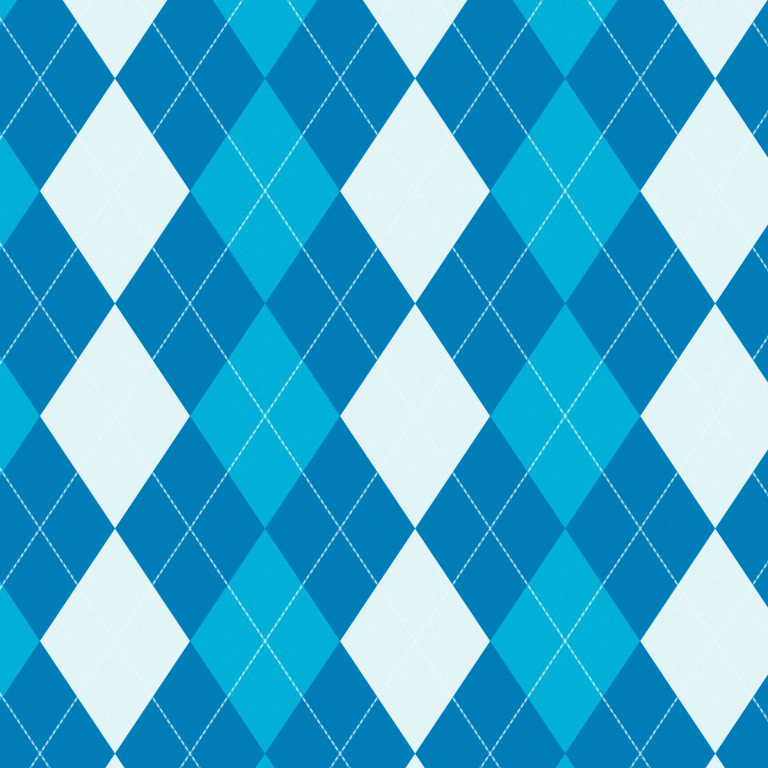
Write a WebGL 2 fragment shader that draws this pattern.

```glsl
#version 300 es
precision highp float;

uniform vec2 u_resolution;
out vec4 fragColor;

const vec3 BLUE = vec3(0.0, 0.49, 0.72);
const vec3 CYAN = vec3(0.01, 0.69, 0.845);
const vec3 WHITE = vec3(0.885, 0.958, 0.965);
const vec3 THREAD = vec3(0.8, 0.93, 0.96);
const vec2 HALF_DIAMOND = vec2(0.0977, 0.1465);

float hash(vec2 p) {
    return fract(sin(dot(p, vec2(12.9898, 78.233))) * 43758.5453);
}

// Dashed line where 'across' is a whole number, running along 'along'
float stitch(float across, float along, float toCanvas, float soft) {
    float dist = abs(fract(across + 0.5) - 0.5) * toCanvas;
    float line = 1.0 - smoothstep(0.0012 - soft, 0.0012 + soft, dist);
    float dash = smoothstep(-0.9, 0.3, cos(6.2832 * 21.0 * along));
    return line * mix(0.35, 0.85, dash);
}

void main() {
    vec2 uv = gl_FragCoord.xy / u_resolution;
    float soft = max(0.8 / min(u_resolution.x, u_resolution.y), 0.0008);

    // Lattice where each diamond spans -1 to 1 on both axes
    vec2 p = (uv - vec2(0.1497, 0.4583)) / HALF_DIAMOND;
    float gradient = length(1.0 / HALF_DIAMOND);

    // Columns of diamonds, alternately white and cyan
    vec2 local = mod(p + 1.0, 2.0) - 1.0;
    float edge = (abs(local.x) + abs(local.y) - 1.0) / gradient;
    float diamond = 1.0 - smoothstep(-soft, soft, edge);
    float isWhite = 1.0 - mod(floor((p.x + 1.0) * 0.5), 2.0);
    vec3 color = mix(BLUE, mix(CYAN, WHITE, isWhite), diamond);

    // Stitched diagonals through every diamond centre, faint on white
    vec2 diagonal = vec2(p.x + p.y, p.x - p.y) * 0.5;
    float toCanvas = 2.0 / gradient;
    float thread = max(stitch(diagonal.x, diagonal.y, toCanvas, soft),
                       stitch(diagonal.y, diagonal.x, toCanvas, soft));
    vec3 threadColor = mix(THREAD, vec3(0.93, 0.97, 0.965), isWhite * diamond);
    color = mix(color, threadColor, thread);

    // Slight grain
    color += (hash(floor(uv * 400.0)) - 0.5) * 0.014;

    fragColor = vec4(clamp(color, 0.0, 1.0), 1.0);
}
```
